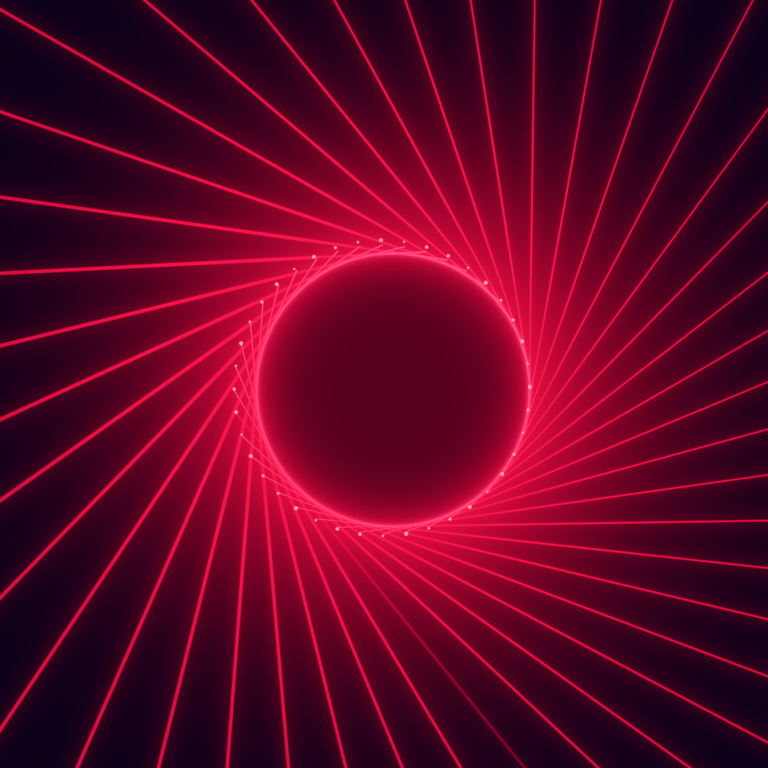
Write a Shadertoy shader that draws this background.

```glsl
// Crimson rays spinning off a glowing ring, with bright beads at their roots.

#define RAYS 40
#define RING_CENTER vec2(0.0117, -0.0078)
#define RING_RADIUS 0.1775
#define BEAD_CENTER vec2(-0.0026, -0.0052)
#define BEAD_RADIUS 0.1925
#define BEAD_SIZE 0.0024
#define RAY_WIDTH 0.0019
#define RAY_GLOW 0.011
#define HALO_REACH 0.172
#define FAINT_RAY 22

const float TAU = 6.2831853;

vec2 polar(float angle) { return vec2(cos(angle), sin(angle)); }

// Dark violet through crimson to hot red
vec3 heatColor(float heat) {
    return vec3(heat, 0.08 * pow(heat, 4.0), 0.10 + 0.2 * heat * heat);
}

// Tangent angle of a ray: even steps, swayed by the off-centre beads
float tangentAngle(float turn) {
    return turn + 0.19 + 0.21 * sin(turn - 1.33);
}

void mainImage(out vec4 fragColor, in vec2 fragCoord) {
    vec2 p = (fragCoord - 0.5 * iResolution.xy) / iResolution.y;
    float pixel = 1.0 / iResolution.y;
    vec2 q = p - RING_CENTER;
    float radius = length(q);
    float gap = radius - RING_RADIUS;

    // Dim disc inside the ring, fading halo outside
    float disc = 0.345 + 0.5 * pow(min(radius / RING_RADIUS, 1.0), 5.5);
    float halo = 0.025 + 0.68 * exp(-pow(max(gap, 0.0) / HALO_REACH, 1.3));
    float outside = smoothstep(-0.003, 0.003, gap);
    float heat = mix(disc, halo, outside);

    // Rays, their soft glow and the beads
    float beam = 0.0, glow = 0.0, spark = 0.0, bead = 0.0;
    for (int i = 0; i < RAYS; i++) {
        float turn = TAU * float(i) / float(RAYS);
        float angle = tangentAngle(turn);
        vec2 normal = polar(angle);
        vec2 along = vec2(-normal.y, normal.x);
        vec2 root = BEAD_CENTER
            + BEAD_RADIUS * polar(turn - TAU / float(RAYS) + 0.007);

        float across = abs(dot(q, normal) - RING_RADIUS);
        float travel = dot(q, along) - dot(root - RING_CENTER, along);
        float started = smoothstep(-pixel, pixel, travel);
        float strength = i == FAINT_RAY ? 0.45 : 1.0;

        // Thin at the root, broader on the left than on the right
        float width = RAY_WIDTH * (1.0 + 0.35 * cos(angle - 2.27));
        width *= mix(0.35, 1.0, smoothstep(0.03, 0.22, travel));
        float soft = max(pixel, 0.0012);
        float core = 1.0 - smoothstep(width - soft, width + soft, across);
        core *= started * strength;

        beam = max(beam, core * mix(1.0, 0.86, smoothstep(0.2, 0.6, travel)));
        spark = max(spark, core * exp(-max(travel, 0.0) / 0.075));
        glow += started * strength * exp(-across / RAY_GLOW);

        float toBead = length(p - root);
        float size = BEAD_SIZE * (0.85 + 0.25 * sin(float(i) * 2.4));
        bead = max(bead, 1.0 - smoothstep(size - soft, size + soft, toBead));
    }

    heat += outside * 0.27 * (1.0 - exp(-glow)) * (1.0 - 0.4 * heat);
    heat = mix(heat, 0.97, beam);

    // Hot rim, pink roots and pale beads
    float rim = exp(-abs(gap) / 0.0025);
    heat = min(heat + 0.25 * rim, 1.0);
    vec3 color = heatColor(heat);
    color += vec3(0.1, 0.36, 0.34) * (0.75 * spark + 0.4 * rim);
    color = mix(color, vec3(1.0, 0.74, 0.72), 0.85 * bead);

    fragColor = vec4(clamp(color, 0.0, 1.0), 1.0);
}
```
